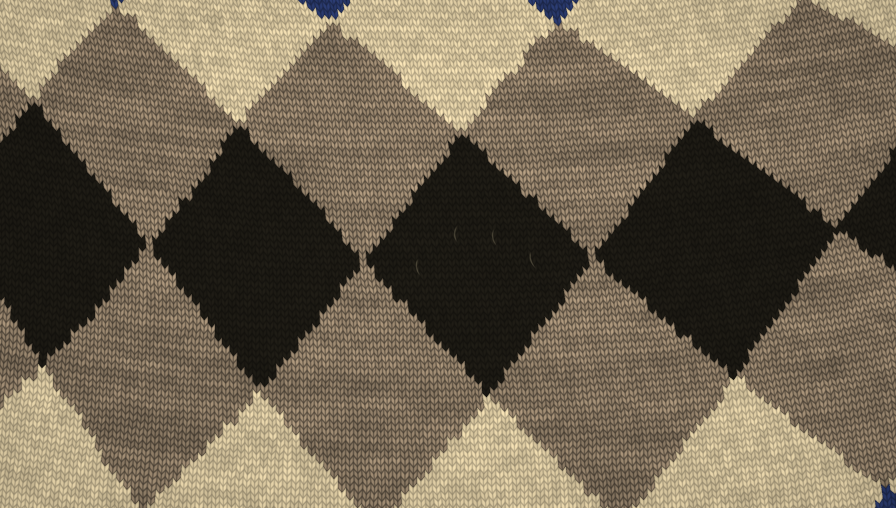
Write a WebGL 1 fragment shader that draws this pattern.

```glsl
precision highp float;
uniform vec2 u_resolution;

float hash(vec2 p) {
  return fract(sin(dot(p, vec2(127.1, 311.7))) * 43758.5453);
}

float noise(vec2 p) {
  vec2 i = floor(p), f = fract(p);
  f = f * f * (3.0 - 2.0 * f);
  return mix(mix(hash(i), hash(i + vec2(1.0, 0.0)), f.x),
             mix(hash(i + vec2(0.0, 1.0)), hash(i + 1.0), f.x), f.y);
}

// Sagging, sheared cloth flattened so that knit rows run level.
vec2 flattenCloth(vec2 p) {
  float h = p.y - 0.487 - 0.1 * (p.x - 0.85) * (p.x - 0.85);
  float shear = -0.1 * h - 0.1 * h * h + (p.x - 0.8) * 0.15 * max(-h, 0.0);
  return vec2(p.x - shear, h);
}

// Bands of diamonds: 0 black, 1 grey, 2 cream, 3 navy.
float diamondBand(vec2 cloth) {
  float x = cloth.x - 0.298;
  float a = x * (2.438 - 0.161 * x);
  float b = 1.9 * cloth.y + 1.1 * pow(max(cloth.y, 0.0), 3.0);
  return abs(floor(a + b) - floor(a - b));
}

// Short pale fibres caught on the central dark diamond.
float lint(vec2 p) {
  float amount = 0.0;
  for (int i = 0; i < 4; i++) {
    float k = float(i);
    vec2 d = p - vec2(0.82 + 0.075 * k, 0.47 + 0.09 * hash(vec2(k, 3.0)));
    d.x += (hash(vec2(k, 8.0)) - 0.5) * d.y - 18.0 * d.y * d.y;
    amount += (1.0 - smoothstep(0.0005, 0.0022, abs(d.x)))
            * (1.0 - smoothstep(0.008, 0.018, abs(d.y)));
  }
  return amount;
}

vec3 knit(vec2 p) {
  vec2 cloth = flattenCloth(p);
  vec2 size = vec2(0.0145, 0.0135);
  vec2 st = cloth / size;
  st += 0.3 * vec2(noise(p * 22.0), noise(p * 22.0 + 40.0));

  // V-shaped stitches, each taking one yarn colour.
  float column = floor(st.x);
  float across = abs(st.x - column - 0.5);
  float along = st.y - 1.3 * across;
  float row = floor(along);
  vec2 stitch = vec2(column, row);
  float jitter = (hash(stitch) - 0.5) * 0.7;
  float band = diamondBand((stitch + vec2(0.5, 0.8 + jitter)) * size);

  // Rounded legs with dark gaps between stitches.
  float leg = smoothstep(0.0, 0.16, across) * (1.0 - smoothstep(0.32, 0.5, across));
  float gap = abs(fract(along) - 0.5);
  float relief = (0.35 + 0.65 * leg) * (1.0 - 0.75 * smoothstep(0.2, 0.5, gap));

  vec3 yarn = vec3(0.085, 0.077, 0.058);
  float contrast = 0.45;
  if (band > 0.5) { yarn = vec3(0.415, 0.363, 0.298); contrast = 0.85; }
  if (band > 1.5) { yarn = vec3(0.735, 0.675, 0.54); contrast = 0.4; }
  if (band > 2.5) { yarn = vec3(0.13, 0.18, 0.34); contrast = 0.5; }

  // Uneven yarn, strongest as level streaks in the grey.
  float streak = noise(vec2(cloth.x * 7.0, row * 0.6)) - 0.5;
  float heather = band > 0.5 && band < 1.5 ? 0.22 : 0.06;
  float shade = 1.0 + contrast * (relief - 0.45);
  shade *= 1.0 + heather * streak + 0.14 * (hash(stitch + 5.0) - 0.5);
  vec3 color = yarn * shade;
  if (band < 0.5) {
    color += vec3(0.02, 0.019, 0.014) * (0.5 - gap);
    color += vec3(0.16, 0.15, 0.12) * lint(p);
  }
  return color;
}

void main() {
  vec3 color = vec3(0.0);
  for (int j = 0; j < 3; j++) {
    for (int i = 0; i < 3; i++) {
      vec2 offset = (vec2(float(i), float(j)) - 1.0) / 3.0;
      color += knit((gl_FragCoord.xy + offset) / u_resolution.y);
    }
  }
  color /= 9.0;

  // Soft light falling off towards the corners.
  vec2 fromCenter = gl_FragCoord.xy / u_resolution - vec2(0.5, 0.55);
  color *= 1.05 - 0.3 * dot(fromCenter, fromCenter);
  gl_FragColor = vec4(color, 1.0);
}
```
